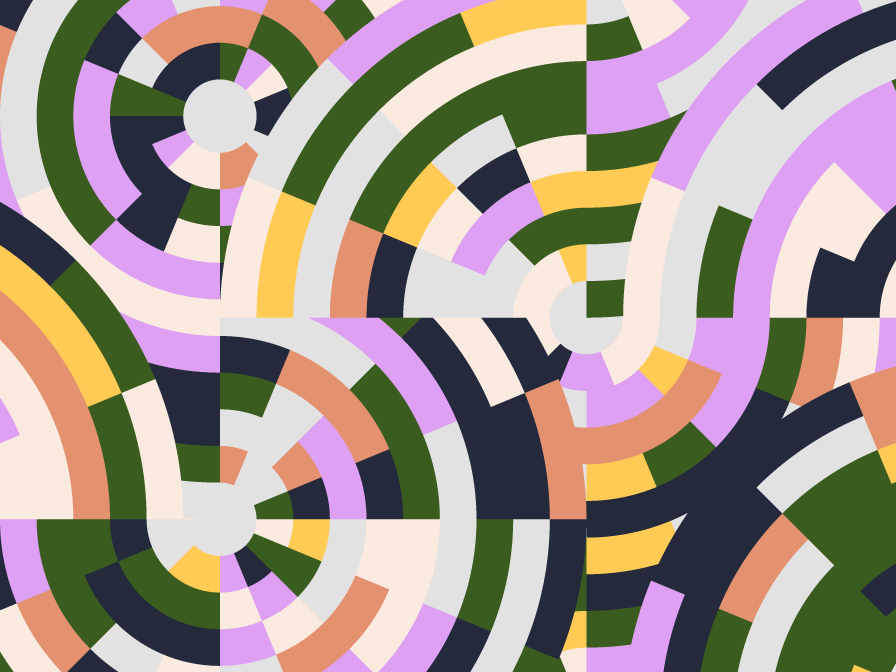
A WebGL 2 fragment shader for this pattern:

```glsl
#version 300 es
precision highp float;
// Mid-century patchwork of overlapping ringed discs. Strips of square tiles alternate
// with strips of staggered tiles; each disc is cut into one-unit rings, and each ring
// into 16 sectors coloured in random runs. Edges are smoothed by supersampling.
uniform vec2 u_resolution;
out vec4 fragColor;

#define UNITS_HIGH 18.3333          // ring widths per canvas height
#define ORIGIN vec2(6.0, 4.1667)    // a disc centre, in ring widths
#define TILE 11.0                   // square tile side
#define STAGGER 10.0                // staggered strip width
#define DISC 10.0                   // radius of a disc lying on top
#define SECTORS 8                   // sectors per half turn
#define RUN_CHANCE 0.38             // chance that a sector keeps the last colour
#define SEED 3.7
#define SAMPLES 4

const float PI = 3.14159;
const vec3 GREY   = vec3(0.886, 0.886, 0.886);
const vec3 CREAM  = vec3(0.980, 0.918, 0.878);
const vec3 GREEN  = vec3(0.227, 0.361, 0.122);
const vec3 NAVY   = vec3(0.141, 0.165, 0.235);
const vec3 LILAC  = vec3(0.871, 0.627, 0.949);
const vec3 ORANGE = vec3(0.894, 0.569, 0.439);
const vec3 YELLOW = vec3(1.000, 0.796, 0.333);

float hash(vec3 v) {
  return fract(sin(dot(v, vec3(127.1, 311.7, 74.7)) + SEED) * 43758.5453);
}

// Weighted choice from the palette
vec3 palette(float h) {
  if (h < 0.17) return GREY;
  if (h < 0.28) return CREAM;
  if (h < 0.47) return GREEN;
  if (h < 0.65) return NAVY;
  if (h < 0.82) return LILAC;
  return h < 0.91 ? ORANGE : YELLOW;
}

// Half disc of coloured rings; d is the offset from its centre
vec3 rings(vec2 d, float halfId, float row) {
  float ring = floor(length(d));
  if (ring < 1.0) return GREY;
  float turn = atan(d.y, abs(d.x)) / PI + 0.5;
  int sector = clamp(int(turn * float(SECTORS)), 0, SECTORS - 1);
  float runStart = 0.0;
  for (int k = 1; k <= sector; k++) {
    float key = ring * float(SECTORS) + float(k);
    if (hash(vec3(halfId, row, key + 500.0)) > RUN_CHANCE) runStart = float(k);
  }
  return palette(hash(vec3(halfId, row, ring * float(SECTORS) + runStart)));
}

// Square tile: one corner disc on top, the opposite corner beneath
vec3 squareTile(vec2 t, float column, float n) {
  float oddColumn = mod(column, 2.0);
  float right = max(1.0 - oddColumn, mod(n, 2.0));
  float up = oddColumn * step(2.5, mod(n, 4.0));
  vec2 corner = vec2(right, up);
  if (length(t - corner * TILE) > DISC) corner = 1.0 - corner;
  return rings(t - corner * TILE, column * 4.0 + 2.0 + corner.x, n + corner.y);
}

// Staggered tile: a centre halfway up the left side, two corners on the right
vec3 staggeredTile(vec2 t, float column, float n) {
  vec2 fromLeft = t - vec2(0.0, 0.5 * TILE);
  vec2 fromLow = t - vec2(STAGGER, 0.0);
  bool lowOnTop = mod(n + column, 2.0) < 0.5 && length(fromLow) < DISC;
  if (!lowOnTop && length(fromLeft) < DISC)
    return rings(fromLeft, column * 4.0, n + 1.0);
  float up = lowOnTop ? 0.0 : step(0.5 * TILE, t.y);
  return rings(fromLow - vec2(0.0, up * TILE), column * 4.0 + 1.0, n + up);
}

// Find the strip and the tile; every pair of strips shifts by half a tile
vec3 pattern(vec2 p) {
  vec2 q = p - ORIGIN;
  float column = floor(q.x / (TILE + STAGGER));
  q -= column * vec2(TILE + STAGGER, 0.5 * TILE);
  q.y -= 0.5 * TILE;
  float n = floor(q.y / TILE);
  q.y -= n * TILE;
  if (q.x < STAGGER) return staggeredTile(q, column, n);
  return squareTile(q - vec2(STAGGER, 0.0), column, n);
}

void main() {
  vec3 sum = vec3(0.0);
  for (int j = 0; j < SAMPLES; j++)
    for (int i = 0; i < SAMPLES; i++) {
      vec2 jitter = (vec2(i, j) + 0.5) / float(SAMPLES) - 0.5;
      sum += pattern((gl_FragCoord.xy + jitter) / u_resolution.y * UNITS_HIGH);
    }
  fragColor = vec4(sum / float(SAMPLES * SAMPLES), 1.0);
}
```
